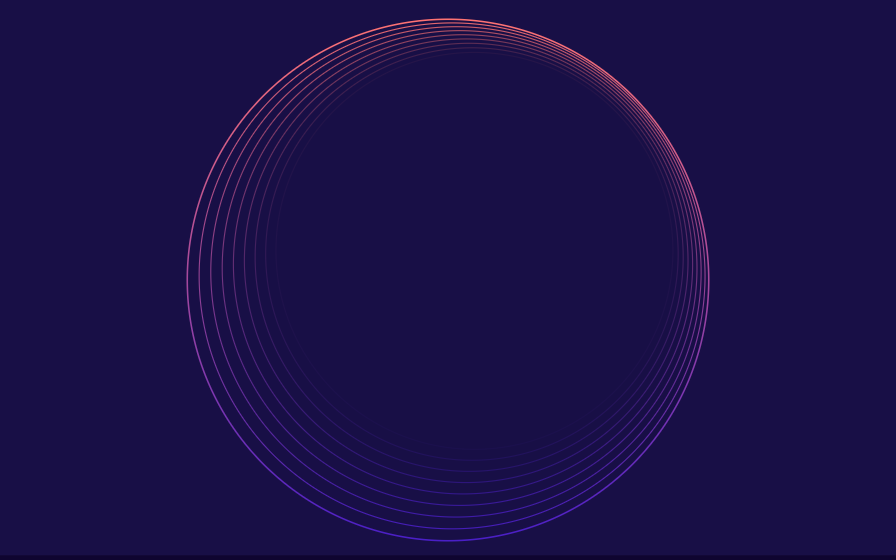
Reproduce this background procedurally as a WebGL 1 fragment shader.

```glsl
precision highp float;

uniform vec2 u_resolution;

#define RING_COUNT 9
#define OUTER_RADIUS 0.4656
#define RADIUS_STEP 0.0139
#define DRIFT vec2(0.0075, 0.0075)
#define DRIFT_EASE vec2(0.0002, 0.000125)
#define OUTER_WIDTH 0.0028
#define INNER_WIDTH 0.002
#define FADE_RINGS 8.5
#define FLOOR_HEIGHT 0.0083

const vec3 NIGHT = vec3(0.094, 0.059, 0.273);
const vec3 FLOOR_SHADE = vec3(0.06, 0.02, 0.19);
const vec3 CORAL = vec3(1.0, 0.45, 0.45);
const vec3 VIOLET = vec3(0.29, 0.12, 0.78);

// Share of a pixel covered by a line, also when the line is thinner than it
float lineCoverage(float dist, float width, float pixel) {
  float edge = (0.5 * (width + pixel) - abs(dist)) / pixel;
  return clamp(edge, 0.0, min(1.0, width / pixel));
}

void main() {
  // Canvas heights, measured from the centre
  float pixel = 1.0 / u_resolution.y;
  vec2 p = (gl_FragCoord.xy - 0.5 * u_resolution) * pixel;

  // Plain ground with a thin dark strip at the foot
  float strip = smoothstep(-0.5, 0.5, (FLOOR_HEIGHT - 0.5 - p.y) / pixel);
  vec3 color = mix(NIGHT, FLOOR_SHADE, strip);

  // Shrinking rings drift up and right, fading towards the innermost
  for (int i = 0; i < RING_COUNT; i++) {
    float k = float(RING_COUNT - 1 - i);
    float radius = OUTER_RADIUS - RADIUS_STEP * k;
    vec2 q = p - (DRIFT - DRIFT_EASE * k) * k;

    float width = k < 0.5 ? OUTER_WIDTH : INNER_WIDTH;
    float opacity = 1.0 - k / FADE_RINGS;
    float height = clamp(0.5 + 0.5 * q.y / radius, 0.0, 1.0);
    vec3 ringColor = mix(VIOLET, CORAL, height);

    float coverage = lineCoverage(length(q) - radius, width, pixel);
    color = mix(color, ringColor, coverage * opacity);
  }

  gl_FragColor = vec4(color, 1.0);
}
```
